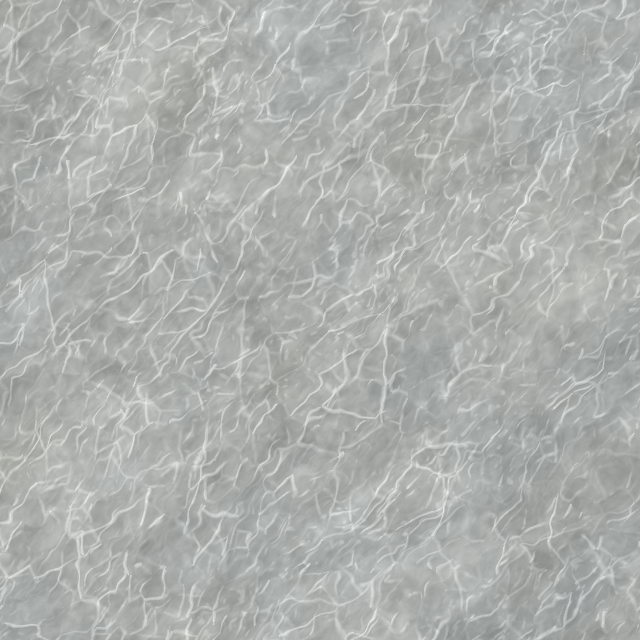
Reproduce this texture procedurally as a WebGL 2 fragment shader.

```glsl
#version 300 es
precision highp float;
precision highp int;

uniform vec2 u_resolution;
out vec4 outColor;

// Integer hash: two random values in 0..1 for a lattice cell
vec2 hash2(vec2 cell, int seed) {
    uvec2 k = uvec2(ivec2(floor(cell + 0.5)) + ivec2(seed * 37 + 911, seed * 71 + 577));
    k = k * 1664525u + 1013904223u;
    k.x += k.y * 1664525u;
    k.y += k.x * 1664525u;
    k ^= k >> 16u;
    k.x += k.y * 1664525u;
    k.y += k.x * 1664525u;
    k ^= k >> 16u;
    return vec2(k & 65535u) / 65535.0;
}

float noise(vec2 p, int seed) {
    vec2 cell = floor(p), f = fract(p);
    vec2 u = f * f * (3.0 - 2.0 * f);
    float bottom = mix(hash2(cell, seed).x, hash2(cell + vec2(1, 0), seed).x, u.x);
    float top = mix(hash2(cell + vec2(0, 1), seed).x, hash2(cell + vec2(1, 1), seed).x, u.x);
    return mix(bottom, top, u.y);
}

float fbm(vec2 p, int seed) {
    float sum = 0.0, amplitude = 0.5;
    for (int i = 0; i < 4; i++) {
        sum += amplitude * noise(p, seed + i);
        p = mat2(0.8, 0.6, -0.6, 0.8) * p * 2.03;
        amplitude *= 0.5;
    }
    return sum / 0.9375;
}

vec2 rotate(vec2 p, float angle) {
    float c = cos(angle), s = sin(angle);
    return vec2(c * p.x + s * p.y, c * p.y - s * p.x);
}

// Voronoi fracture: x border distance, y border hash, z shard tone, w border normal y
vec4 fracture(vec2 p, int seed) {
    vec2 cell = floor(p), f = fract(p);
    vec2 nearest = vec2(0), toNearest = vec2(0);
    float best = 9.0;
    for (int j = -1; j <= 1; j++)
    for (int i = -1; i <= 1; i++) {
        vec2 g = vec2(i, j);
        vec2 r = g + hash2(cell + g, seed) - f;
        if (dot(r, r) < best) {
            best = dot(r, r);
            nearest = g;
            toNearest = r;
        }
    }
    float border = 9.0, normalY = 0.0;
    vec2 pairKey = vec2(0);
    for (int j = -2; j <= 2; j++)
    for (int i = -2; i <= 2; i++) {
        vec2 g = nearest + vec2(i, j);
        if (i == 0 && j == 0) continue;
        vec2 r = g + hash2(cell + g, seed) - f;
        vec2 n = normalize(r - toNearest);
        float d = dot(0.5 * (r + toNearest), n);
        if (d < border) {
            border = d;
            normalY = n.y;
            pairKey = 2.0 * cell + nearest + g;
        }
    }
    return vec4(border, hash2(pairKey, seed + 5).x, hash2(cell + nearest, seed + 9).y, normalY);
}

void main() {
    vec2 uv = gl_FragCoord.xy / min(u_resolution.x, u_resolution.y);
    float pixel = 1.0 / min(u_resolution.x, u_resolution.y);
    vec2 grainDir = rotate(uv, 0.75);

    // Bend the fractures at two sizes
    vec2 bend = vec2(fbm(uv * 9.0, 11), fbm(uv * 9.0, 23)) - 0.5;
    vec2 jitter = vec2(noise(uv * 60.0, 31), noise(uv * 60.0, 37)) - 0.5;
    vec2 bent = uv + 0.035 * bend + 0.008 * jitter;

    // Cloudy stone body with fine crumbs and wrinkles
    float clouds = fbm(grainDir * vec2(3.0, 6.0), 41) - 0.5;
    float mottle = fbm(grainDir * vec2(26.0, 44.0), 47) - 0.5;
    float crumbs = fbm(rotate(bent, 0.9) * vec2(75.0, 120.0), 53) - 0.5;
    float wrinkle = abs(2.0 * noise(rotate(bent, 0.85) * vec2(24.0, 58.0), 59) - 1.0);
    float value = 0.647 + 0.05 * clouds + 0.11 * mottle + 0.10 * crumbs;
    value += 0.04 * (1.0 - smoothstep(0.0, 0.22, wrinkle)) * noise(uv * 22.0, 67);

    // Shards, relief shadows and pale veins, from coarse to fine
    float veins = 0.0, scale = 7.0;
    for (int i = 0; i < 5; i++) {
        float angle = 0.82 + 0.9 * (hash2(vec2(i, 3), 61).x - 0.5);
        vec2 q = rotate(bent, angle) * vec2(0.65, 1.2) * scale;
        vec4 crack = fracture(q, 70 + i * 13);
        float d = crack.x / (scale * 1.2);
        float along = smoothstep(0.1, 0.85, abs(crack.w));
        float patchy = smoothstep(0.36, 0.66, fbm(uv * (9.0 + scale * 0.7), 83 + i * 7));
        float strength = mix(0.4, 1.0, along) * crack.y * crack.y * patchy;
        float width = 0.0005 + 0.0016 * noise(uv * 45.0, 97 + i);
        float line = 1.0 - smoothstep(0.0, width + pixel, d);
        float halo = exp(-d * 260.0);
        veins += strength * (1.15 * line + 0.10 * halo);
        value += 0.034 * (crack.z - 0.5) * smoothstep(0.0, 0.003, d);
        value -= 0.065 * strength * halo * smoothstep(-0.2, 0.6, crack.w);
        scale *= 1.5;
    }

    // Small crystalline flecks gathered in loose clusters
    float cluster = smoothstep(0.42, 0.68, fbm(grainDir * vec2(6.0, 11.0), 131));
    float flecks = smoothstep(0.68, 0.95, noise(rotate(bent, 0.9) * vec2(90.0, 170.0), 137));
    value += 0.25 * (1.0 - exp(-1.3 * veins)) + 0.09 * cluster * flecks;

    // Cool green grey with faint blue and warm drifts
    float drift = fbm(grainDir * vec2(5.0, 9.0) + 5.0, 149) - 0.5;
    vec3 color = value + vec3(-0.004, 0.009, -0.003) + drift * vec3(0.022, 0.004, -0.024);
    outColor = vec4(clamp(color, 0.0, 1.0), 1.0);
}
```
